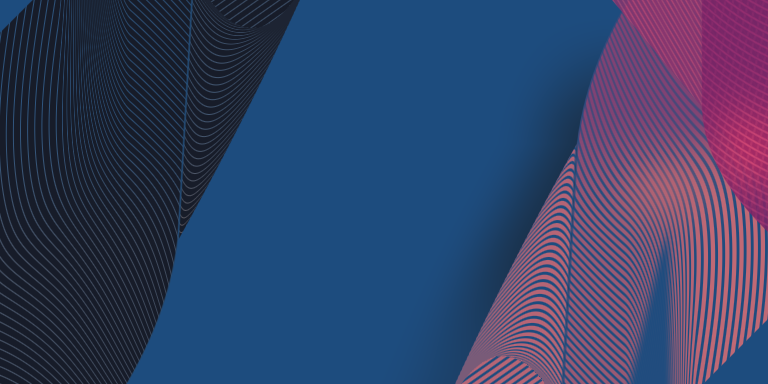
A Shadertoy shader for this background:

```glsl
// Two pleated sheets of contour lines on blue: a dark one at the left and a
// coral one at the right, which is the same sheet turned by half a revolution.
// Each sheet is a height field cut into stripes; magenta veils cover a corner.

// Soft-edged coverage of a signed distance, positive inside
float cover(float d) {
    float px = 0.8 / iResolution.y;
    return smoothstep(-px, px, d);
}

// Antialiased stripes; duty is the share of each period that is filled
float stripes(float phase, float duty) {
    float w = fwidth(phase);
    float d = 0.5 * duty - abs(fract(phase) - 0.5);
    float s = clamp(d / max(w, 0.001) + 0.5, 0.0, 1.0);
    return mix(s, duty, smoothstep(0.35, 0.8, w));
}

// Crease between the wide main panel and the narrow side panel
float creaseX(float v) {
    float d = max(v - 0.625, 0.0);
    return 0.5 - 0.058 * v - d * (0.06 + 0.63 * d);
}

// Outer border of the side panel
float borderX(float v) {
    return 0.781 - 0.507 * v + 0.08 * v * (0.625 - v);
}

// Sheet with v pointing down: x = main panel, y = side panel, z = stripes
vec3 sheet(vec2 q, float corner, float duty) {
    float crease = creaseX(q.y), border = borderX(q.y);
    float mainMask = cover(crease - q.x) * cover((q.x + q.y - corner) * 0.7);
    float sideMask = cover(q.x - crease) * cover((border - q.x) * 0.9);

    // Diagonal lines, steeper to the lower right, that gather into a pleat
    float steep = 0.8 + 1.2 * smoothstep(0.4, 1.0, q.y);
    float slope = q.y - 0.35 * q.x - steep * q.x * q.x;
    float upright = 0.70 - 1.2 * q.x - 0.05 * sin(4.0 * q.y);
    float rise = upright - slope;
    float pleat = 1.0 - smoothstep(0.15, 0.34, q.x);
    float field = slope + pleat * 0.5 * (rise + sqrt(rise * rise + 0.012));
    float mainLines = stripes(field * 46.0, duty);

    // Hanging arcs, drawn together below a rolled lip
    float width = max(border - crease, 0.02);
    float s = (q.x - crease) / width - 0.4;
    float lip = q.y - 0.073 + 6.1 * (q.x - 0.656) * (q.x - 0.656);
    float arcs = q.y + 2.0 * width * s * s - 0.08 * exp(-max(lip, 0.0) / 0.03);
    float sideLines = stripes(arcs * 52.0, duty);
    float lipLines = stripes((q.y + 0.7 * q.x) * 50.0, duty);
    sideLines = mix(lipLines, sideLines, cover(lip * 0.7));
    return vec3(mainMask, sideMask, mix(mainLines, sideLines, sideMask));
}

void mainImage(out vec4 fragColor, in vec2 fragCoord) {
    vec2 p = fragCoord / iResolution.y;
    p.x += 1.0 - 0.5 * iResolution.x / iResolution.y;
    vec2 q = vec2(p.x, 1.0 - p.y);
    vec2 turned = vec2(1.966 - p.x, p.y);
    vec3 blue = vec3(0.115, 0.298, 0.495);
    vec3 col = blue;

    // Dark sheet with fine blue and tan lines and a blue crease
    vec3 dark = sheet(q, 0.085, 0.13);
    float darkMask = max(dark.x, dark.y);
    float tanShare = 0.5 * smoothstep(0.25, 0.7, q.y) + 0.35 * dark.y;
    vec3 thread = mix(vec3(0.19, 0.35, 0.52), vec3(0.40, 0.34, 0.33), tanShare);
    vec3 cloth = mix(vec3(0.09, 0.11, 0.16), thread, dark.z);
    float crease = cover(0.0025 - abs(q.x - creaseX(q.y)));
    cloth = mix(cloth, vec3(0.15, 0.32, 0.49), 0.7 * crease);
    col = mix(col, cloth, darkMask);

    // Shadow cast beside the coral sheet
    vec3 coral = sheet(turned, 0.135, 0.6);
    float coralMask = max(coral.x, coral.y);
    float gap = turned.x - max(creaseX(turned.y), borderX(turned.y));
    float shade = pow(1.0 - smoothstep(-0.04, 0.24, gap), 1.3);
    shade *= 1.0 - smoothstep(0.62, 0.98, turned.y);
    shade *= mix(0.4, 0.9, smoothstep(0.0, 0.4, turned.y));
    shade *= smoothstep(0.3, 0.4, turned.x);
    col = mix(col, vec3(0.10, 0.18, 0.27), shade * (1.0 - coralMask));

    // Coral sheet: purple above, warm below, glowing where the pleat opens
    float upper = 1.0 - smoothstep(0.25, 0.6, q.y);
    vec3 ink = mix(vec3(0.60, 0.35, 0.45), vec3(0.50, 0.26, 0.45), upper);
    float warm = smoothstep(1.70, 1.86, q.x) * smoothstep(0.3, 0.55, q.y);
    ink = mix(ink, vec3(0.75, 0.41, 0.46), max(warm, coral.y * 0.75));
    vec2 fromPleat = (q - vec2(1.73, 0.49)) * vec2(1.0, 1.15);
    float glow = exp(-dot(fromPleat, fromPleat) / 0.014);
    ink = mix(ink, vec3(0.74, 0.41, 0.45), 0.7 * glow);
    float fill = mix(coral.z, 1.0, max(0.45 * upper, 0.6 * glow) * coral.x);
    float seam = cover(0.004 - abs(turned.x - creaseX(turned.y)));
    fill *= 1.0 - 0.7 * seam;

    // Blue wedge inside the pleat
    float wedge = 0.05 * (1.0 - turned.y / 0.41);
    float away = abs(turned.x - 0.273 + 0.115 * turned.y);
    float notch = 1.0 - smoothstep(wedge - 0.015, wedge + 0.02, away);
    notch *= 1.0 - smoothstep(0.32, 0.43, turned.y);
    col = mix(col, ink, fill * coralMask * (1.0 - 0.95 * notch));

    // Light veil over the top, then the deeper veil along the right
    float veil = cover((q.x - 1.594 - 0.839 * q.y) * 0.77);
    float threads = stripes((q.y - 0.7 * q.x - 0.3 * q.x * q.x) * 46.0, 0.3);
    vec3 veilInk = mix(vec3(0.54, 0.20, 0.43), vec3(0.72, 0.28, 0.45), threads);
    col = mix(col, veilInk, 0.8 * veil);

    float drop = max(q.y - 0.27, 0.0);
    float deep = cover((q.x - 1.828 - 1.54 * drop * drop) * 0.8);
    vec2 fromGlow = q - vec2(1.95, 0.39);
    float ember = exp(-dot(fromGlow, fromGlow) / 0.014);
    float bent = q.y - 0.6 * q.x + 1.2 * fromGlow.x * fromGlow.x;
    float mesh = stripes(bent * 50.0, 0.3);
    mesh = max(mesh, 0.4 * stripes((q.x + 0.25 * q.y) * 50.0, 0.3));
    vec3 deepInk = mix(vec3(0.46, 0.14, 0.40), vec3(0.66, 0.16, 0.39), ember);
    deepInk += mesh * mix(vec3(0.11, 0.03, 0.03), vec3(0.17, 0.11, 0.06), ember);
    col = mix(col, deepInk, 0.9 * deep);

    fragColor = vec4(col, 1.0);
}
```
